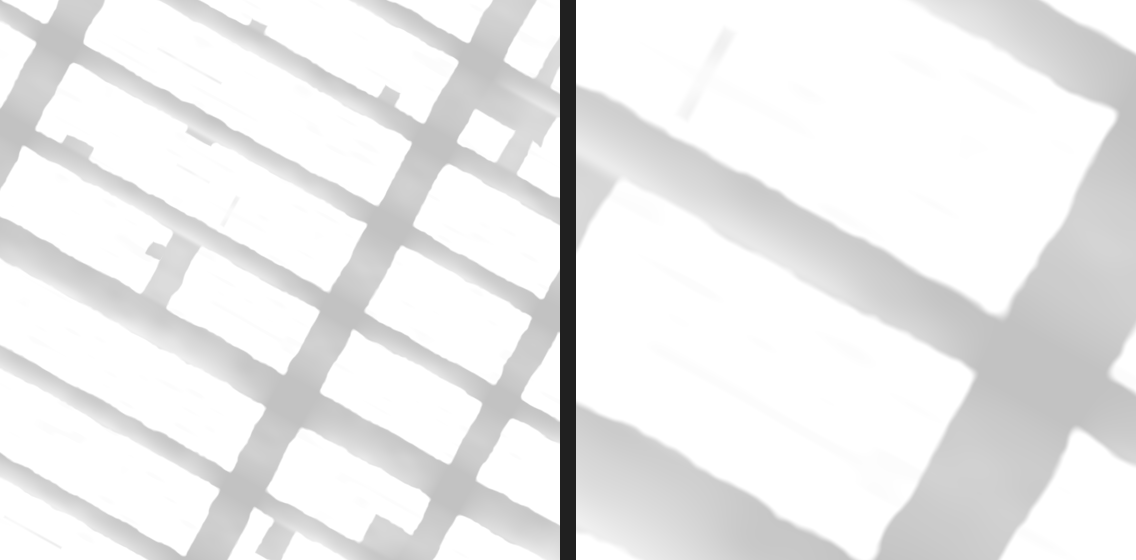
Left, the full canvas; right, a detail of the centre.
A Shadertoy shader for this texture map:

```glsl
// A tilted street grid seen from above: white blocks parted by soft grey roads.
// Roads are bands in a rotated frame, joined with rectangular alleys and notches;
// the grey deepens towards each crossing and is broken up by value noise.
#define TILT 0.506        // slope of the streets, radians
#define SOFT_EDGE 0.0022  // half width of the edge blend
#define RAGGED 0.006      // wobble of the block edges
#define FILLET 0.007      // rounding of inner corners
#define CROSS_FADE 20.0   // fall-off of the dark crossings
#define CROSS_TONE 0.760
#define AVENUE_TONE 0.835
#define STREET_DARK 0.795
#define STREET_LIGHT 0.935
#define ALLEY_TONE 0.845
#define MOTTLE 0.075

// All layout values are thousandths of the canvas.
// Bands: centre, half width.
const vec2 STREETS[7] = vec2[7](
    vec2(-320, 18), vec2(-154, 19), vec2(16, 18), vec2(191, 18),
    vec2(371, 33), vec2(556, 18), vec2(727, 19));
const vec2 AVENUES[3] = vec2[3](vec2(129, 35), vec2(803, 34), vec2(1132, 26));

// Rectangles: centre, half size.
const vec4 ALLEYS[11] = vec4[11](
    vec4(501, 277, 26, 85), vec4(936, -241, 20, 78), vec4(919, -390, 14, 65),
    vec4(901, 602, 23, 39), vec4(1096, 523, 62, 44), vec4(885, -276, 85, 36),
    vec4(424, -179, 15, 11), vec4(691, -184, 16, 18), vec4(430, 36, 26, 10),
    vec4(247, 165, 26, 13), vec4(462, 256, 14, 12));
const vec4 SCRATCHES[4] = vec4[4](
    vec4(353, -61, 65, 2), vec4(452, 104, 33, 2),
    vec4(512, 803, 58, 2), vec4(542, 131, 4, 30));

float hash(vec2 p) {
    vec3 q = fract(p.xyx * 0.1031);
    q += dot(q, q.yzx + 33.33);
    return fract((q.x + q.y) * q.z);
}

float noise(vec2 p) {
    vec2 i = floor(p), f = fract(p);
    f = f * f * (3.0 - 2.0 * f);
    return mix(mix(hash(i), hash(i + vec2(1, 0)), f.x),
               mix(hash(i + vec2(0, 1)), hash(i + vec2(1, 1)), f.x), f.y);
}

float smoothUnion(float a, float b) {
    float h = max(FILLET - abs(a - b), 0.0) / FILLET;
    return min(a, b) - h * h * FILLET * 0.25;
}

float box(vec2 p, vec4 rect) {
    vec2 d = abs(p - rect.xy * 0.001) - rect.zw * 0.001;
    return length(max(d, 0.0)) + min(max(d.x, d.y), 0.0);
}

// Returns distance to a band, and the position across it from -1 to 1.
vec2 band(float x, vec2 road) {
    float offset = x - road.x * 0.001, halfWidth = road.y * 0.001;
    return vec2(abs(offset) - halfWidth, clamp(offset / halfWidth, -1.0, 1.0));
}

float cover(float d) {
    return 1.0 - smoothstep(-SOFT_EDGE, SOFT_EDGE, d);
}

void mainImage(out vec4 fragColor, in vec2 fragCoord) {
    vec2 uv = fragCoord / iResolution.xy;
    uv.y = 1.0 - uv.y;
    float c = cos(TILT), s = sin(TILT);
    vec2 p = vec2(c * uv.x + s * uv.y, c * uv.y - s * uv.x);

    // Nearest road of each direction
    vec2 street = vec2(1e3, 0), avenue = vec2(1e3, 0);
    for (int i = 0; i < 7; i++) {
        vec2 b = band(p.y, STREETS[i]);
        if (b.x < street.x) street = b;
    }
    for (int i = 0; i < 3; i++) {
        vec2 b = band(p.x, AVENUES[i]);
        if (b.x < avenue.x) avenue = b;
    }
    float roads = smoothUnion(street.x, avenue.x);
    float alleys = 1e3;
    for (int i = 0; i < 11; i++) alleys = min(alleys, box(p, ALLEYS[i]));
    float ground = smoothUnion(roads, alleys);
    ground += RAGGED * (noise(p * 38.0 + 7.0) - 0.5)
            + 0.3 * RAGGED * (noise(p * 140.0) - 0.5);

    // Shade: streets lighten across their width, crossings darken
    float across = street.y * 0.5 + 0.5;
    float streetTone = mix(STREET_DARK, STREET_LIGHT, across * across * 0.6 + across * 0.4);
    float tone = mix(streetTone, AVENUE_TONE, smoothstep(-0.01, 0.01, street.x - avenue.x));
    tone = mix(tone, ALLEY_TONE, smoothstep(-0.004, 0.008, roads));
    float mottle = 0.6 * noise(p * vec2(14, 22) + 3.0) + 0.4 * noise(p.yx * vec2(55, 30));
    tone += MOTTLE * (mottle - 0.5);
    float crossing = exp(-CROSS_FADE * (max(street.x, 0.0) + max(avenue.x, 0.0)));
    tone = mix(tone, CROSS_TONE, crossing);

    // Faint marks on the blocks
    float roof = 1.0;
    for (int i = 0; i < 4; i++)
        roof -= 0.08 * cover(box(p, SCRATCHES[i])) * noise(p * 45.0);
    roof -= 0.012 * smoothstep(0.78, 0.95, noise(p * vec2(20, 90)));

    fragColor = vec4(vec3(mix(roof, tone, cover(ground))), 1.0);
}
```
